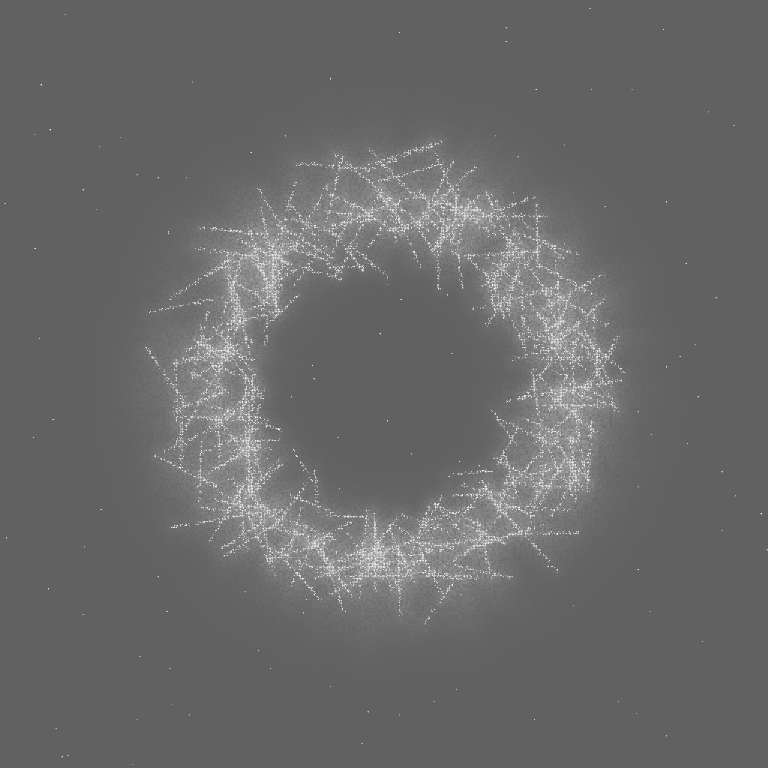
Reproduce this background procedurally as a WebGL 2 fragment shader.

```glsl
#version 300 es
precision highp float;
// A wreath of pale, dusty, crossing streaks with a soft grainy haze on flat grey.

uniform vec2 u_resolution;
out vec4 fragColor;

const float TAU = 6.2831853;
const float GOLDEN_ANGLE = 2.39996;
const int STREAK_COUNT = 290;
const float GRAIN_CELLS = 512.0;
const vec2 RING_CENTER = vec2(0.505, 0.5);
const float RING_RADIUS = 0.228;
const vec3 BACKGROUND = vec3(0.38);
const vec3 DUST = vec3(0.93);

float hash(vec2 p) {
    vec3 q = fract(p.xyx * 0.1031);
    q += dot(q, q.yzx + 33.33);
    return fract((q.x + q.y) * q.z);
}

vec4 hash4(float n) {
    vec4 q = fract(n * vec4(0.1031, 0.1030, 0.0973, 0.1099));
    q += dot(q, q.wzxy + 33.33);
    return fract((q.xxyz + q.yzzw) * q.zywx);
}

vec2 direction(float angle) {
    return vec2(cos(angle), sin(angle));
}

float cornerSlope(vec2 corner, vec2 offset) {
    return dot(direction(TAU * hash(corner + 71.0)), offset);
}

float gradientNoise(vec2 p) {
    vec2 i = floor(p);
    vec2 f = p - i;
    vec2 u = f * f * f * (f * (f * 6.0 - 15.0) + 10.0);
    vec2 e = vec2(1.0, 0.0);
    float low = mix(cornerSlope(i, f), cornerSlope(i + e, f - e), u.x);
    float high = mix(cornerSlope(i + e.yx, f - e.yx), cornerSlope(i + e.xx, f - e.xx), u.x);
    return mix(low, high, u.y);
}

float bell(float x, float width) {
    return exp(-x * x / (width * width));
}

float segmentDistance(vec2 p, vec2 along, float halfLength) {
    float t = clamp(dot(p, along), -halfLength, halfLength);
    return length(p - along * t);
}

// Returns the chance of a dust grain (x) and the soft glow (y) of all streaks.
vec2 streakField(vec2 p) {
    vec2 field = vec2(0.0);
    for (int i = 0; i < STREAK_COUNT; i++) {
        vec4 h = hash4(float(i) + 17.0);
        float radius = RING_RADIUS + 0.08 * (h.x + h.y - 1.0);
        vec2 middle = radius * direction(float(i) * GOLDEN_ANGLE + 0.3 * h.z);
        float halfLength = mix(0.025, 0.048, h.x);
        float d = segmentDistance(p - middle, direction(TAU * h.w), halfLength);
        field += vec2(0.52 * bell(d, 0.0018), 0.018 * bell(d, 0.011));
    }
    return field;
}

// Broad ring of mist, wider outside and broken up by noise.
float haze(vec2 p) {
    float r = length(p);
    float width = r < RING_RADIUS ? 0.06 : 0.085;
    float clouds = gradientNoise(p * 14.0 + 5.0);
    float rays = gradientNoise(p / max(r, 0.001) * 7.0 + 31.0);
    return 0.105 * bell(r - RING_RADIUS, width) * (1.0 + 0.5 * clouds + 0.6 * rays);
}

void main() {
    vec2 uv = (gl_FragCoord.xy - 0.5 * u_resolution) / min(u_resolution.x, u_resolution.y) + 0.5;
    vec2 p = uv - RING_CENTER;
    float r = length(p);

    // Streaks lie only within this band
    vec2 streaks = vec2(0.0);
    if (r > 0.07 && r < 0.4) streaks = streakField(p);

    // Fine grain in the mist
    vec2 cell = floor(uv * GRAIN_CELLS);
    float grain = mix(0.65, 1.35, hash(cell + 113.0));
    vec3 color = BACKGROUND + (haze(p) + streaks.y) * grain;

    // Bright specks gathered along the streaks
    float speck = step(hash(cell + 409.0), min(streaks.x, 0.8));
    float disc = 1.0 - smoothstep(0.35, 0.7, length(fract(uv * GRAIN_CELLS) - 0.5));
    float strength = mix(0.35, 1.0, hash(cell + 751.0));
    color = mix(color, DUST, speck * disc * strength);

    fragColor = vec4(color, 1.0);
}
```
